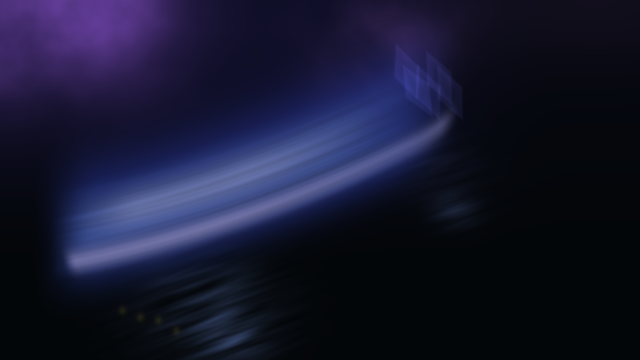
Reproduce this background procedurally as a WebGL 1 fragment shader.

```glsl
precision highp float;
// A curved ribbon of motion-blurred blue light sweeping across a night sky.
// The ribbon is a profile across a parabola, streaked with stretched gradient
// noise, over soft violet clouds, faint reflections and translucent facets.

uniform vec2 u_resolution;

const vec3 BLACK_TEAL = vec3(0.012, 0.022, 0.030);
const vec3 NAVY = vec3(0.052, 0.052, 0.145);
const vec3 VIOLET = vec3(0.34, 0.19, 0.46);
const vec3 DUSK = vec3(0.105, 0.060, 0.120);
const vec3 GLOW_BLUE = vec3(0.070, 0.100, 0.290);
const vec3 BODY_BLUE = vec3(0.190, 0.260, 0.500);
const vec3 RIDGE_BLUE = vec3(0.420, 0.465, 0.670);
const vec3 RIM_LILAC = vec3(0.425, 0.430, 0.620);
const vec3 REFLECTION = vec3(0.125, 0.160, 0.250);
const vec3 AMBER = vec3(0.090, 0.075, 0.010);

float hash(vec2 p) {
  return fract(sin(dot(p, vec2(127.1, 311.7))) * 43758.5);
}

vec2 gradientAt(vec2 cell) {
  float angle = 6.2832 * hash(cell);
  return vec2(cos(angle), sin(angle));
}

// Gradient noise, roughly -0.7 to 0.7
float noise(vec2 p) {
  vec2 i = floor(p), f = fract(p);
  vec2 w = f * f * f * (f * (f * 6.0 - 15.0) + 10.0);
  vec2 e = vec2(1.0, 0.0);
  float a = dot(gradientAt(i), f);
  float b = dot(gradientAt(i + e.xy), f - e.xy);
  float c = dot(gradientAt(i + e.yx), f - e.yx);
  float d = dot(gradientAt(i + e.xx), f - e.xx);
  return mix(mix(a, b, w.x), mix(c, d, w.x), w.y);
}

float fbm(vec2 p) {
  float sum = 0.0, amp = 0.6;
  for (int i = 0; i < 4; i++) {
    sum += amp * noise(p);
    p = p * 2.03 + 7.1;
    amp *= 0.5;
  }
  return sum;
}

float bell(float x, float width) {
  return exp(-x * x / (width * width));
}

float blob(vec2 p, vec2 center, vec2 radius) {
  vec2 q = (p - center) / radius;
  return exp(-dot(q, q));
}

vec2 turn(vec2 p, float angle) {
  float c = cos(angle), s = sin(angle);
  return vec2(c * p.x + s * p.y, c * p.y - s * p.x);
}

// Height of the ribbon's lower rim, curling up at its right tip
float rimHeight(float x) {
  float t = x - 0.22, tip = max(x - 1.16, 0.0);
  return 0.271 + 0.202 * t + 0.161 * t * t + 2.0 * tip * tip;
}

vec3 sky(vec2 p) {
  float cloud = fbm(p * 4.0 + 3.0);
  float lift = smoothstep(0.22, 0.85, p.y) * (1.0 - 0.75 * smoothstep(0.8, 1.6, p.x));
  vec3 color = mix(BLACK_TEAL, NAVY, lift);
  float violet = blob(p, vec2(0.27, 1.0), vec2(0.24, 0.22))
               + 0.65 * blob(p, vec2(0.0, 0.92), vec2(0.22, 0.20));
  color += VIOLET * violet * (0.82 + 0.7 * cloud);
  color += DUSK * blob(p, vec2(1.08, 0.91), vec2(0.20, 0.15)) * (0.75 + 1.6 * cloud);
  return color + DUSK * 0.45 * blob(p, vec2(1.65, 1.0), vec2(0.40, 0.16));
}

// Streaked patches of reflected light below the ribbon
vec3 reflections(vec2 p) {
  vec2 q = turn(p, 0.36);
  float streak = 0.75 + 1.1 * noise(q * vec2(5.0, 42.0)) + 0.5 * noise(q * vec2(9.0, 90.0));
  float mask = 0.75 * blob(p, vec2(0.58, 0.13), vec2(0.17, 0.13))
             + 0.75 * blob(p, vec2(0.65, 0.06), vec2(0.08, 0.06))
             + 0.50 * blob(p, vec2(1.27, 0.41), vec2(0.06, 0.045))
             + 0.22 * blob(p, vec2(1.23, 0.52), vec2(0.11, 0.09));
  vec3 color = REFLECTION * mask * max(streak, 0.0);
  for (int i = 0; i < 4; i++) {
    float k = float(i);
    vec2 spot = vec2(0.34 + 0.05 * k, 0.135 - 0.022 * k + 0.02 * hash(vec2(k, 2.0)));
    color += AMBER * blob(p, spot, vec2(0.010, 0.012));
  }
  return color;
}

vec3 ribbon(vec3 color, vec2 p) {
  float v = p.y - rimHeight(p.x);
  float span = smoothstep(0.08, 0.28, p.x) * (1.0 - smoothstep(1.08, 1.30, p.x));
  float outside = max(-v, 0.0) / 0.085 + max(v - 0.16, 0.0) / 0.13;
  color += GLOW_BLUE * span * exp(-outside * outside);

  float streak = noise(vec2(p.x * 1.3, v * 38.0)) + 0.6 * noise(vec2(p.x * 1.8 + 4.0, v * 95.0));
  float top = 0.205 + 0.025 * smoothstep(0.2, 0.7, p.x);
  float body = smoothstep(-0.045, 0.0, v) * (1.0 - smoothstep(top - 0.10, top + 0.025, v));
  float bodySpan = smoothstep(0.13, 0.26, p.x) * (1.0 - smoothstep(0.90, 1.27, p.x + 0.25 * v));
  color = mix(color, BODY_BLUE * (1.0 + 0.22 * streak), body * bodySpan * 0.9);

  float ridge = bell(v - 0.115, 0.052) * smoothstep(0.18, 0.40, p.x) * (1.0 - smoothstep(0.65, 1.12, p.x));
  color = mix(color, RIDGE_BLUE * (1.0 + 0.12 * streak), ridge * 0.9);

  float rimSpan = smoothstep(0.175, 0.215, p.x + 0.3 * v) * (1.0 - smoothstep(1.22, 1.28, p.x));
  float rim = bell(v - 0.005, 0.030) * rimSpan * mix(0.95, 0.55, smoothstep(0.55, 1.2, p.x));
  return mix(color, RIM_LILAC * (1.0 + 0.10 * streak), rim);
}

// Overlapping translucent diamonds at the ribbon's upper right end
vec3 facets(vec2 p) {
  float light = 0.0;
  for (int i = 0; i < 5; i++) {
    float k = float(i);
    vec2 center = vec2(1.13 + 0.03 * k, 0.74 + 0.07 * hash(vec2(k, 5.0)));
    vec2 q = abs(turn(p - center, 0.35 + 0.3 * hash(vec2(k, 9.0))));
    float edge = q.x / 0.040 + q.y / 0.090;
    light += (1.0 - smoothstep(0.80, 1.05, edge)) * (0.4 + 0.6 * smoothstep(0.0, 1.0, edge));
  }
  return vec3(0.040, 0.040, 0.085) * light;
}

void main() {
  vec2 p = gl_FragCoord.xy / u_resolution.y;
  p.x *= 1.7778 * u_resolution.y / u_resolution.x;
  vec3 color = sky(p) + reflections(p);
  color = ribbon(color, p) + facets(p);
  gl_FragColor = vec4(clamp(color, 0.0, 1.0), 1.0);
}
```
